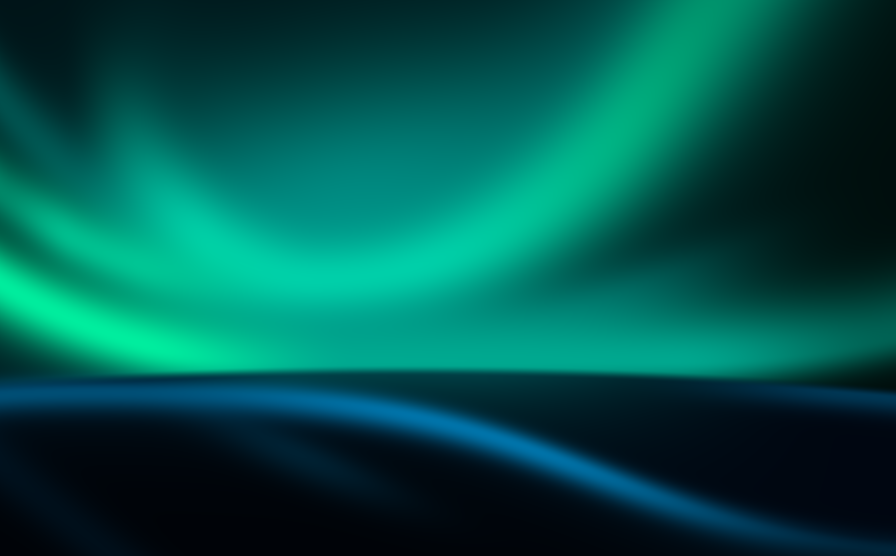
Give the GLSL for this background, as a Shadertoy shader.

```glsl
#define NIGHT vec3(0.0, 0.075, 0.09)
#define DUSK vec3(0.0, 0.05, 0.045)
#define TEAL vec3(0.0, 0.58, 0.54)
#define MINT vec3(0.0, 0.84, 0.68)
#define LEAF vec3(0.0, 0.68, 0.47)
#define LIME vec3(0.0, 0.95, 0.63)
#define SHORE vec3(0.0, 0.67, 0.57)
#define DEEP vec3(0.0, 0.025, 0.065)
#define HILL vec3(0.0, 0.27, 0.29)
#define RIM vec3(0.0, 0.47, 0.69)
#define EDGE 0.008

// Bell falloff with separate widths below and above the centre line
float glow(float d, float below, float above) {
    float w = d < 0.0 ? below : above;
    return exp(-d * d / (w * w));
}

float bell(vec2 p, vec2 centre, vec2 size) {
    vec2 q = (p - centre) / size;
    return exp(-dot(q, q));
}

// Signed distance to the large bowl-shaped ribbon
float bowlDistance(vec2 p) {
    float x = p.x - 0.36;
    float height = x > 0.0 ? x * x * (2.0 + 1.2 * x) : 3.8 * x * x;
    float slope = x > 0.0 ? x * (4.0 + 3.6 * x) : 7.6 * x;
    return (p.y - 0.495 - height) / sqrt(1.0 + slope * slope);
}

vec3 aurora(vec2 p) {
    vec3 col = mix(NIGHT, DUSK, smoothstep(0.55, 1.0, p.x));

    // Broad haze held inside the bowl
    float bowl = bowlDistance(p);
    vec2 tilted = vec2(p.x, p.y - 0.3 * (p.x - 0.38));
    float inside = smoothstep(-0.13, 0.02, bowl);
    col = mix(col, TEAL, 0.9 * inside * bell(tilted, vec2(0.38, 0.62), vec2(0.32, 0.26)));
    col = mix(col, TEAL, 0.5 * glow(bowl, 0.11, 0.2) * smoothstep(0.1, 0.4, p.x));
    col = mix(col, TEAL, 0.8 * bell(p, vec2(0.37, 0.41), vec2(0.3, 0.12)));

    // Faint streaks on both sides
    float wisp = p.y - (0.82 - 1.9 * p.x + 3.3 * p.x * p.x);
    col = mix(col, TEAL, 0.45 * glow(wisp, 0.07, 0.08) * (1.0 - smoothstep(0.1, 0.25, p.x)));
    col = mix(col, TEAL, 0.17 * bell(p, vec2(0.15, 0.75), vec2(0.045, 0.2)));
    float ray = p.y - 0.414 - 0.62 * (p.x - 0.61);
    col = mix(col, TEAL, 0.42 * glow(ray, 0.1, 0.06) * bell(p, vec2(0.69, 0.45), vec2(0.16, 0.2)));

    // Main ribbon
    vec3 ribbon = mix(MINT, LEAF, smoothstep(0.45, 0.8, p.x));
    float strength = smoothstep(0.07, 0.24, p.x) * (1.0 - 0.3 * smoothstep(0.68, 0.84, p.x));
    col = mix(col, ribbon, 0.93 * strength * glow(bowl, 0.07, 0.075));

    // Left ribbon joining the bowl
    float left = max(1.0 - p.x / 0.33, 0.0);
    float side = p.y - 0.49 - 0.165 * pow(left, 2.5);
    float sideFade = (1.0 - smoothstep(0.15, 0.36, p.x)) * mix(0.6, 0.88, smoothstep(0.0, 0.08, p.x));
    col = mix(col, vec3(0.0, 0.82, 0.61), sideFade * glow(side, 0.065, 0.075));

    // Bright low ribbon running along the horizon
    float fall = max(1.0 - p.x / 0.3, 0.0);
    float rise = max((p.x - 0.75) / 0.25, 0.0);
    float low = p.y - 0.35 - 0.14 * fall * fall - 0.045 * rise * rise;
    vec3 lowColor = mix(LIME, SHORE, smoothstep(0.15, 0.4, p.x));
    float lowFade = 1.0 - 0.45 * smoothstep(0.75, 1.0, p.x);
    float above = mix(0.075, 0.1, smoothstep(0.2, 0.6, p.x));
    return mix(col, lowColor, 0.97 * lowFade * glow(low, 0.045 + 0.03 * fall, above));
}

vec3 land(vec2 p, vec3 sky) {
    // Far hill, lit from the horizon
    float far = 0.336 - 0.13 * (p.x - 0.45) * (p.x - 0.45) - p.y;
    float lit = smoothstep(0.12, 0.34, p.x) * (1.0 - smoothstep(0.5, 0.95, p.x));
    vec3 hill = mix(DEEP, HILL, lit * exp(-max(far, 0.0) / 0.09));
    float farRim = smoothstep(0.68, 0.95, p.x) * glow(far - 0.012, 0.02, 0.03);
    hill = mix(hill, RIM, 0.42 * farRim);
    vec3 col = mix(sky, hill, smoothstep(-EDGE, EDGE * 1.5, far));

    // Near slope with faint diagonal sheens
    float crest = 0.305 / (1.0 + exp(8.0 * (p.x - 0.665))) - 0.008 * exp(-p.x / 0.08);
    float near = crest - p.y;
    vec3 slope = mix(DEEP * 0.45, vec3(0.0, 0.11, 0.18), exp(-max(near, 0.0) / 0.06));
    float sheen = p.y - 0.215 + 0.72 * (p.x - 0.286);
    slope += vec3(0.0, 0.1, 0.14) * glow(sheen, 0.05, 0.04) * bell(p, vec2(0.34, 0.18), vec2(0.14, 0.13));
    float corner = p.y - 0.163 + 1.3 * p.x;
    slope += vec3(0.0, 0.045, 0.07) * glow(corner, 0.06, 0.06);
    col = mix(col, slope, smoothstep(-0.012, 0.015, near));

    // Blue light along the near crest
    float power = mix(0.58, 0.95, smoothstep(0.15, 0.48, p.x)) * (1.0 - 0.85 * smoothstep(0.58, 0.98, p.x));
    return mix(col, RIM, power * glow(near - 0.003, 0.025, 0.034));
}

void mainImage(out vec4 fragColor, in vec2 fragCoord) {
    vec2 p = fragCoord / iResolution.xy;
    fragColor = vec4(land(p, aurora(p)), 1.0);
}
```
